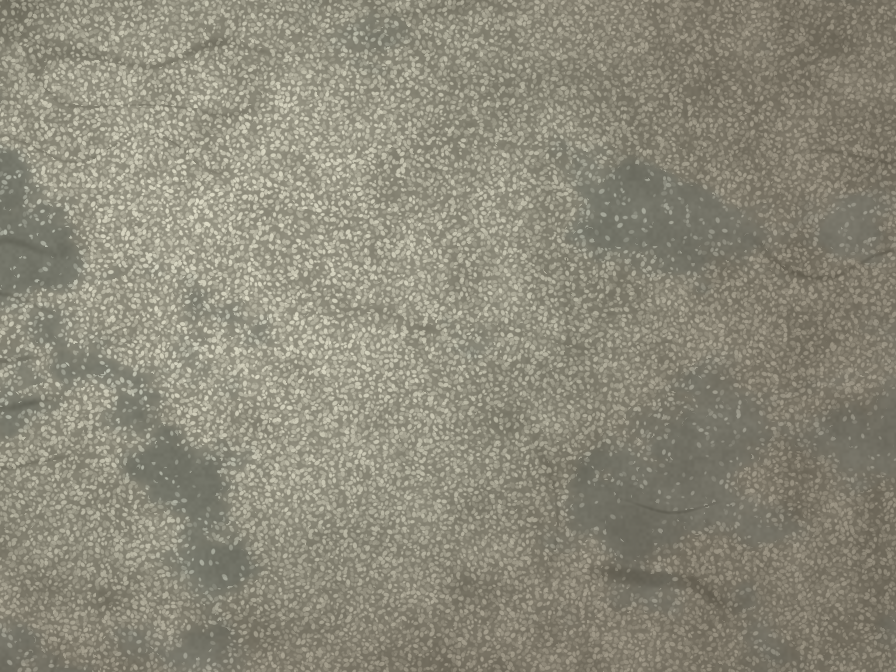
Reproduce this texture procedurally as a WebGL 1 fragment shader.

```glsl
precision highp float;
// Worn metallic wallpaper: pale irregular flecks scattered over a grey ground.
// Jittered cells make the flecks; layered noise rubs them away in ragged
// patches, ridged noise adds fine creases, and a soft light falls from the left.
uniform vec2 u_resolution;

const vec3 DARK = vec3(0.42, 0.41, 0.355);
const vec3 PALE = vec3(0.87, 0.86, 0.78);
const vec3 WARM_TINT = vec3(1.015, 0.985, 0.985);
const vec3 COOL_TINT = vec3(0.965, 0.995, 1.02);
const vec2 LIGHT_CENTER = vec2(0.32, 0.62);
const float FLECKS_PER_HEIGHT = 150.0;
const float FLECK_SOFTNESS = 0.3;
const float PATCH_SCALE = 5.0;
const float WORN_LEVEL = 0.08;
const float CREASE_DEPTH = 0.13;

float hash(vec2 p) {
  vec3 q = fract(vec3(p.xyx) * 0.1031);
  q += dot(q, q.yzx + 33.33);
  return fract((q.x + q.y) * q.z);
}

float noise(vec2 p) {
  vec2 i = floor(p);
  vec2 f = fract(p);
  f = f * f * (3.0 - 2.0 * f);
  float low = mix(hash(i), hash(i + vec2(1.0, 0.0)), f.x);
  float high = mix(hash(i + vec2(0.0, 1.0)), hash(i + 1.0), f.x);
  return mix(low, high, f.y);
}

float fbm(vec2 p) {
  float sum = 0.0;
  float weight = 0.5;
  for (int i = 0; i < 5; i++) {
    sum += weight * noise(p);
    p = mat2(1.6, 1.2, -1.2, 1.6) * p + 17.3;
    weight *= 0.5;
  }
  return sum / 0.96875;
}

// Brightness of the strongest fleck here; fewer survive at low coverage.
float flecks(vec2 p, float coverage) {
  vec2 cell = floor(p);
  float best = 0.0;
  for (int y = -1; y <= 1; y++) {
    for (int x = -1; x <= 1; x++) {
      vec2 id = cell + vec2(float(x), float(y));
      vec2 jitter = vec2(hash(id + 11.0), hash(id + 47.0));
      vec2 d = p - id - jitter;
      float angle = 6.2832 * hash(id + 83.0);
      float c = cos(angle);
      float s = sin(angle);
      d = mat2(c, s, -s, c) * d * vec2(0.85, 1.25);
      float radius = mix(0.35, 0.68, hash(id + 131.0));
      float body = 1.0 - smoothstep(radius - FLECK_SOFTNESS, radius + 0.12, length(d));
      float shine = mix(0.25, 1.0, hash(id + 173.0));
      best = max(best, body * shine * step(hash(id + 211.0), coverage));
    }
  }
  return best;
}

// Thin broken lines, mostly level, with a fainter steep set.
float creases(vec2 p) {
  vec2 bent = p + 0.07 * vec2(noise(p * 9.0), noise(p * 9.0 + 31.0));
  float level = abs(noise(bent * vec2(3.0, 13.0) + 5.0) - 0.5);
  float steep = abs(noise(bent * vec2(11.0, 4.0) + 61.0) - 0.5);
  float levelMask = smoothstep(0.5, 0.75, noise(p * vec2(4.0, 6.0) + 23.0));
  float steepMask = smoothstep(0.6, 0.85, noise(p * 5.0 + 71.0));
  return (1.0 - smoothstep(0.0, 0.06, level)) * levelMask
       + 0.6 * (1.0 - smoothstep(0.0, 0.05, steep)) * steepMask;
}

void main() {
  vec2 p = gl_FragCoord.xy / u_resolution.y;

  // Broad light, fading to the right and the lower edge
  float reach = length((p - LIGHT_CENTER) * vec2(0.95, 1.15));
  float light = 1.0 - smoothstep(0.08, 1.0, reach);

  // Rubbed patches and creases thin the flecks out
  float wear = smoothstep(0.57, 0.71, fbm(p * PATCH_SCALE * vec2(0.9, 1.25) + 3.7));
  float crease = creases(p);
  float mottle = fbm(p * 16.0 + 91.0) - 0.5;
  float coverage = clamp(0.95 + 0.5 * mottle - 0.82 * wear - 0.35 * crease, 0.0, 1.0);

  // Ground tone plus flecks
  float ground = mix(mix(0.06, 0.31, light), WORN_LEVEL, 0.85 * wear);
  float fleck = flecks(p * FLECKS_PER_HEIGHT, coverage);
  float grain = noise(p * FLECKS_PER_HEIGHT * 1.3 + 7.0) - 0.5;
  float tone = ground + fleck * mix(0.32, 0.64, light);
  tone += 0.22 * mottle + 0.07 * grain - CREASE_DEPTH * crease;

  // Warm away from the light, cool where worn
  vec3 color = mix(DARK, PALE, clamp(tone, -0.12, 1.05));
  color *= mix(WARM_TINT, vec3(1.0), smoothstep(0.0, 0.6, light));
  color *= mix(vec3(1.0), COOL_TINT, wear);
  gl_FragColor = vec4(clamp(color, 0.0, 1.0), 1.0);
}
```
